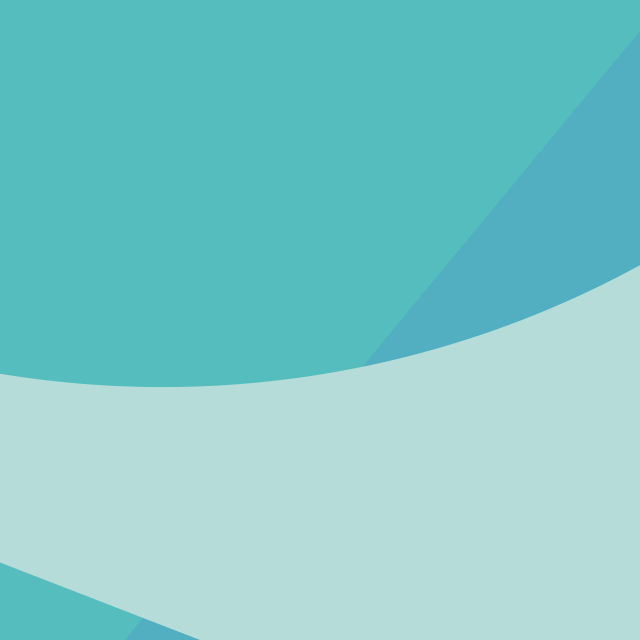
This background is drawn by a Shadertoy shader. Its source:

```glsl
// Flat backdrop: a huge teal disc above a pale band, with a teal corner below.
// Each teal area has a blue shade to the right of a slanted line.
// All shapes are signed distances, blended with one-pixel soft edges.

const vec3 TEAL = vec3(0.337, 0.741, 0.747);
const vec3 BLUE = vec3(0.318, 0.686, 0.757);
const vec3 PALE = vec3(0.710, 0.863, 0.851);

const vec2  DISC_CENTER = vec2(0.2539, 1.9512);
const float DISC_RADIUS = 1.5560;

// Each line runs from its first point to its second.
const vec2 UPPER_SHADE_A = vec2(0.5664, 0.4271);
const vec2 UPPER_SHADE_B = vec2(1.0000, 0.9518);
const vec2 LOWER_SHADE_A = vec2(0.1953, 0.0000);
const vec2 LOWER_SHADE_B = vec2(0.2240, 0.0352);
const vec2 CORNER_A = vec2(0.0000, 0.1211);
const vec2 CORNER_B = vec2(0.3125, 0.0000);

// Signed distance to the line a-b, negative on its right side.
float lineDistance(vec2 p, vec2 a, vec2 b) {
    vec2 dir = normalize(b - a);
    return dot(p - a, vec2(-dir.y, dir.x));
}

// Antialiased coverage of the region where the distance is negative.
float coverage(float dist, float pixel) {
    return clamp(0.5 - dist / pixel, 0.0, 1.0);
}

void mainImage(out vec4 fragColor, in vec2 fragCoord) {
    vec2 p = fragCoord / iResolution.xy;
    float pixel = 1.0 / min(iResolution.x, iResolution.y);

    // Two-tone fills
    float upperShade = coverage(lineDistance(p, UPPER_SHADE_A, UPPER_SHADE_B), pixel);
    float lowerShade = coverage(lineDistance(p, LOWER_SHADE_A, LOWER_SHADE_B), pixel);
    vec3 discColor = mix(TEAL, BLUE, upperShade);
    vec3 cornerColor = mix(TEAL, BLUE, lowerShade);

    // Pale band with the disc and the corner laid over it
    float disc = coverage(length(p - DISC_CENTER) - DISC_RADIUS, pixel);
    float corner = coverage(lineDistance(p, CORNER_A, CORNER_B), pixel);
    vec3 color = mix(PALE, discColor, disc);
    color = mix(color, cornerColor, corner);

    fragColor = vec4(color, 1.0);
}
```
